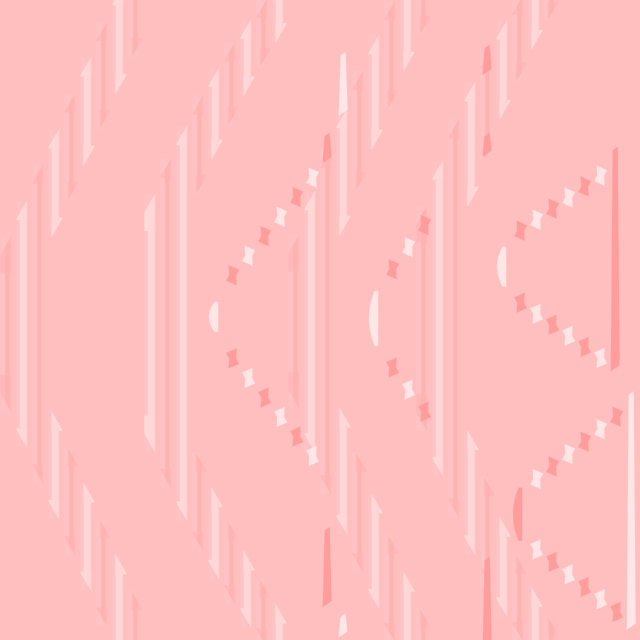
This background is drawn by a WebGL 1 fragment shader. Its source:

```glsl
precision highp float;
uniform vec2 u_resolution;

// The canvas is 40 columns wide; odd columns are light, even ones dark.
float fill(float d) {
  return smoothstep(-0.05, 0.05, d);
}

float isLight(float column) {
  return mod(column, 2.0);
}

vec3 accent(float column) {
  return mix(vec3(1.0, 0.61, 0.61), vec3(1.0, 0.9, 0.9), isLight(column));
}

// Flag on one side of a stroke, near its end
float flag(float x, float d, float size) {
  return fill(0.23 - x) * fill(x + 0.44) * fill(size - d);
}

// Slanted cut that closes a stroke
float cut(float x, float d) {
  return fill(d - (0.23 - x) * 1.7);
}

// Stepped arc of nine columns; curve holds the height, slope and bend
void paintArc(inout vec3 color, vec2 p, float start, float middle, vec3 curve) {
  float column = floor(p.x);
  float n = column - start;
  if (n < 0.0 || n > 8.0) return;
  float light = isLight(column);
  float x = p.x - column - 0.46;
  float height = abs(p.y - middle);
  float m = n - 3.0;
  float outer = curve.x + n * (curve.y + n * curve.z) - height;
  float inner = m < 0.0 ? 9.0 : height - curve.x - m * (curve.y + m * curve.z);
  float ends = cut(x, outer) * cut(-x, inner);
  float line = fill(mix(0.14, 0.22, light) - abs(x)) * ends;
  float size = n < 0.5 ? 2.3 : 1.2;
  float flags = max(flag(x, outer, size), flag(-x, inner, size)) * ends;

  // Soft rim beside the line
  float rim = exp(-30.0 * pow(x + 0.24, 2.0)) * fill(outer) * fill(inner);
  color = mix(color, vec3(1.0, 0.79, 0.79), 0.45 * rim);
  vec3 flagColor = mix(vec3(1.0, 0.705, 0.705), vec3(1.0, 0.87, 0.87), light);
  vec3 lineColor = mix(vec3(1.0, 0.7, 0.7), vec3(1.0, 0.84 - 0.06 * x, 0.84 - 0.06 * x), light);
  color = mix(color, flagColor, flags * mix(0.7, 0.9, light));
  color = mix(color, lineColor, line);
}

// Mirrored row of hourglass dashes behind a lens-shaped tip
void paintChevron(inout vec3 color, vec2 p, float start, float count,
                  float middle, vec2 rise, float tip) {
  float column = floor(p.x);
  float n = column - start;
  float height = p.y - middle;
  vec2 q = vec2(p.x - column - 0.54, abs(height) - rise.x - rise.y * n);
  if (n >= 0.0 && n < count) {
    float dash = fill(0.52 - abs(q.y + 0.45 * q.x));
    dash *= fill(0.22 + 0.3 * abs(q.y) - abs(q.x - 0.25 * q.y));
    color = mix(color, accent(column), dash * fill(0.48 - abs(p.x - column - 0.5)));
  } else if (n == -1.0) {
    float bend = height / tip;
    float lens = fill(0.1 - q.x) * fill(q.x + 0.48 - 0.35 * bend * bend);
    color = mix(color, accent(column), lens * fill(tip - abs(height)));
  }
}

// Solid upright bar with slanted ends, a little wider at its foot
void paintBar(inout vec3 color, vec2 p, float column, float middle, float reach) {
  vec2 q = p - vec2(column + 0.45, middle);
  float spread = 0.22 - 0.06 * clamp(q.y / reach, -1.0, 1.0);
  float bar = fill(spread - abs(q.x)) * fill(reach - abs(q.y - 0.7 * q.x));
  color = mix(color, accent(column), bar);
}

void main() {
  vec2 p = 40.0 * gl_FragCoord.xy / u_resolution;
  vec3 color = vec3(1.0, 0.75, 0.75);

  // Four nested arcs, left to right
  paintArc(color, p, 0.0, 19.74, vec3(5.47, 2.24, 0.0));
  paintArc(color, p, 9.0, 19.79, vec3(8.07, 2.29, -0.078));
  paintArc(color, p, 18.0, 19.9, vec3(5.42, 2.81, -0.062));
  paintArc(color, p, 26.0, 20.1, vec3(7.03, 2.97, -0.13));

  // Dashed chevrons
  paintChevron(color, p, 14.0, 6.0, 20.2, vec2(2.6, 1.22), 0.94);
  paintChevron(color, p, 24.0, 3.0, 20.1, vec2(3.07, 1.38), 1.72);
  paintChevron(color, p, 32.0, 6.0, 23.33, vec2(2.25, 0.69), 1.25);
  paintChevron(color, p, 33.0, 6.0, 7.86, vec2(2.2, 0.78), 1.67);

  // Tall bars that close the right side
  paintBar(color, p, 38.0, 23.85, 6.87);
  paintBar(color, p, 39.0, 8.13, 7.3);

  // Short accents where the chevrons run into the arcs
  paintBar(color, p, 20.0, 30.8, 0.8);
  paintBar(color, p, 20.0, 4.6, 2.35);
  paintBar(color, p, 21.0, 34.8, 1.85);
  paintBar(color, p, 21.0, 0.95, 0.6);
  paintBar(color, p, 30.0, 36.3, 0.8);
  paintBar(color, p, 30.0, 31.0, 0.6);
  paintBar(color, p, 30.0, 2.4, 2.7);

  gl_FragColor = vec4(color, 1.0);
}
```
